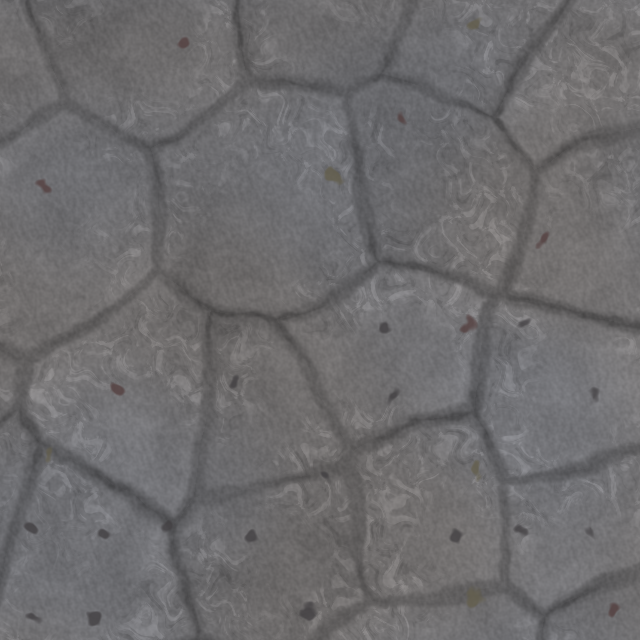
This texture is drawn by a three.js fragment shader. Its source:

```glsl
// Worn grey crazy paving: irregular stones split by soft dark joints.
// Warped Voronoi borders give the joints; layered gradient noise gives
// the mottling, pale crust and grain, with sparse dark pits on top.
varying vec2 vUv;

vec2 hash2(vec2 p) {
  vec3 q = fract(p.xyx * vec3(0.1031, 0.1030, 0.0973));
  q += dot(q, q.yzx + 33.33);
  return fract((q.xx + q.yz) * q.zy);
}

vec2 gradient(vec2 cell) {
  float angle = 6.2832 * hash2(cell).x;
  return vec2(cos(angle), sin(angle));
}

// Gradient noise, roughly -0.7 to 0.7
float noise(vec2 p) {
  vec2 i = floor(p), f = fract(p);
  vec2 u = f * f * f * (f * (f * 6.0 - 15.0) + 10.0);
  vec2 e = vec2(1.0, 0.0);
  float bottom = mix(dot(gradient(i), f), dot(gradient(i + e), f - e), u.x);
  float top = mix(dot(gradient(i + e.yx), f - e.yx), dot(gradient(i + 1.0), f - 1.0), u.x);
  return mix(bottom, top, u.y);
}

float fbm(vec2 p) {
  float sum = 0.0, amp = 1.0;
  for (int i = 0; i < 4; i++) {
    sum += amp * noise(p);
    p = mat2(1.6, 1.2, -1.2, 1.6) * p + 7.3;
    amp *= 0.55;
  }
  return sum;
}

vec2 stoneCentre(vec2 cell) {
  return 0.5 + 0.82 * (hash2(cell + 41.0) - 0.5);
}

// x: distance to the nearest joint, yz: cell of the stone
vec3 paving(vec2 p) {
  vec2 base = floor(p), f = fract(p), nearCell = vec2(0.0), nearVec = vec2(0.0);
  float best = 9.0;
  for (int y = -1; y <= 1; y++)
  for (int x = -1; x <= 1; x++) {
    vec2 o = vec2(float(x), float(y));
    vec2 r = o + stoneCentre(base + o) - f;
    if (dot(r, r) < best) { best = dot(r, r); nearVec = r; nearCell = o; }
  }
  float border = 9.0;
  for (int y = -2; y <= 2; y++)
  for (int x = -2; x <= 2; x++) {
    vec2 o = nearCell + vec2(float(x), float(y));
    vec2 r = o + stoneCentre(base + o) - f;
    vec2 d = r - nearVec;
    if (dot(d, d) > 0.0001) border = min(border, dot(0.5 * (nearVec + r), normalize(d)));
  }
  return vec3(border, base + nearCell);
}

// x: coverage of a ragged pit, y: its random tint
vec2 pits(vec2 uv) {
  vec2 p = uv * 9.0, cell = floor(p);
  vec2 place = hash2(cell + 5.0), kind = hash2(cell + 83.0);
  vec2 d = fract(p) - 0.3 - 0.4 * place;
  float a = 6.2832 * place.y;
  d = mat2(cos(a), sin(a), -sin(a), cos(a)) * d;
  d.x *= 0.45 + 0.4 * kind.y;
  float radius = 0.04 + 0.07 * kind.y * kind.y;
  float dist = length(d) + 0.09 * noise(uv * 65.0);
  return vec2((1.0 - smoothstep(radius - 0.03, radius + 0.03, dist)) * step(kind.x, 0.32), place.x);
}

void main() {
  vec2 uv = vUv;
  vec2 sway = vec2(noise(uv * 5.0), noise(uv * 5.0 + 31.0));
  vec2 ragged = vec2(noise(uv * 24.0 + 9.0), noise(uv * 24.0 + 57.0));
  vec3 stone = paving((uv + 0.035 * sway + 0.006 * ragged) * 3.7 + 12.0);
  float joint = stone.x / 3.7;

  // Stone body: tone per stone, broad stains and mid-size mottling
  float stain = fbm(uv * 4.0 + stone.yz * 3.1);
  float mottle = fbm(uv * 17.0 + 1.2 * sway + stone.yz);
  float tone = 0.435 + 0.035 * (hash2(stone.yz).y - 0.5) + 0.035 * stain + 0.035 * mottle;
  tone += 0.025 * (uv.x - uv.y) * 0.6;

  // Pale crust in patches, stronger near the stone rims
  float flake = fbm(vec2(uv.x * 36.0 + uv.y * 12.0, uv.y * 27.0) + 2.0 * ragged);
  float rim = smoothstep(0.012, 0.025, joint) * (1.0 - smoothstep(0.03, 0.07, joint));
  float patches = smoothstep(-0.15, 0.35, noise(uv * 6.0 + 70.0) + 0.25 * rim);
  tone += 0.07 * patches * smoothstep(0.05, 0.45, flake);
  tone -= 0.045 * patches * smoothstep(0.2, 0.6, -flake);

  // Joints: soft grey band with a broken darker core
  float width = 0.012 + 0.008 * noise(uv * 8.0 + 15.0);
  float band = 1.0 - smoothstep(width - 0.006, width + 0.005, joint);
  float core = 1.0 - smoothstep(0.001, 0.008, joint + 0.006 * noise(uv * 40.0));
  tone = mix(tone, 0.365 + 0.02 * mottle, 0.85 * band);
  tone -= 0.065 * core * smoothstep(-0.25, 0.3, noise(uv * 7.0 + 3.0));

  // Fine slanted grain
  vec2 slanted = vec2(uv.x + 0.4 * uv.y, uv.y - 0.4 * uv.x);
  tone += 0.045 * noise(slanted * vec2(135.0, 85.0)) + 0.025 * noise(uv * 210.0);

  // Faint warm and cool tint, then pits in grey, rust or olive
  float cool = smoothstep(-0.4, 0.4, noise(uv * 3.0 + 20.0));
  vec3 color = tone * mix(vec3(1.015, 0.99, 0.985), vec3(0.985, 0.99, 1.025), cool);
  vec2 pit = pits(uv);
  vec3 pitColor = mix(vec3(0.26, 0.25, 0.26), vec3(0.33, 0.25, 0.25), step(0.7, pit.y));
  pitColor = mix(pitColor, vec3(0.39, 0.37, 0.30), step(0.88, pit.y));
  color = mix(color, pitColor, 0.8 * pit.x);
  gl_FragColor = vec4(color, 1.0);
}
```
